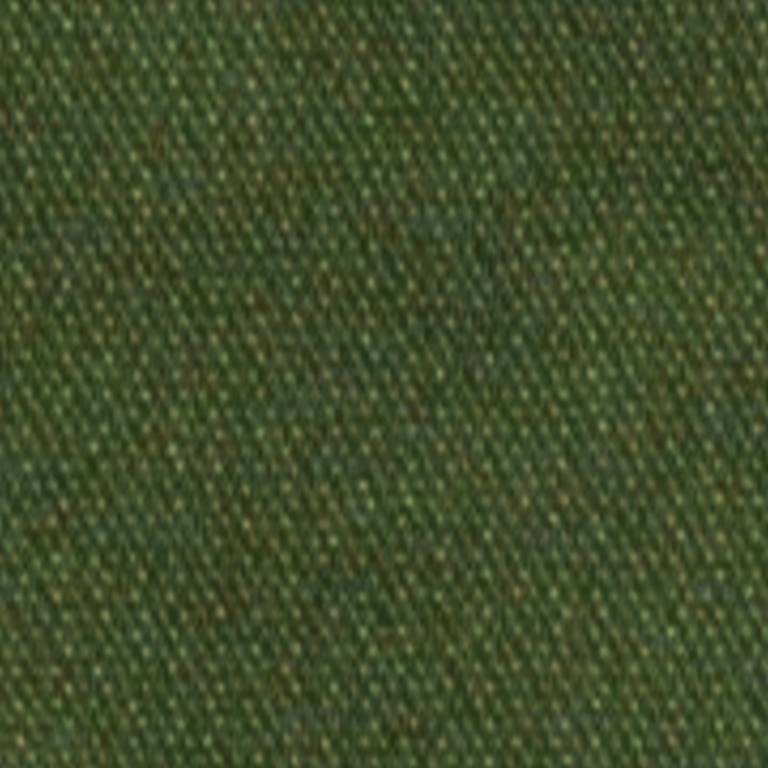
Write a WebGL 1 fragment shader that draws this texture.

```glsl
precision highp float;
// Olive green twill cloth: small bright stitches on steep ribs, with faded, mottled dye.
uniform vec2 u_resolution;

const vec2 THREADS = vec2(40.0, 42.0);     // threads across, rows down
const float ROW_DRIFT = 0.5;               // sideways step of each row, in threads
const vec2 KNOT_SIZE = vec2(0.18, 0.23);   // soft radius of the bright knot, in cells
const vec2 RIB_SIZE = vec2(0.20, 0.42);    // soft radius of the slanted rib, in cells
const float KNOT_HEIGHT = 0.78;
const float RIB_HEIGHT = 0.30;
const float WEAK_KNOT = 0.50;              // height of every second knot
const float JITTER = 0.20;
const float GRAIN = 0.105;
const vec3 GAP_COLOR = vec3(0.190, 0.243, 0.118);
const vec3 STITCH_COLOR = vec3(0.390, 0.440, 0.275);
const vec3 RUST_TINT = vec3(0.060, -0.025, -0.015);
const vec3 GREEN_TINT = vec3(-0.040, 0.018, 0.006);
const vec3 BLUE_TINT = vec3(-0.012, -0.004, 0.050);
const vec3 FADED_COLOR = vec3(0.245, 0.295, 0.230);

float hash(vec2 p) {
  vec3 q = fract(vec3(p.xyx) * 0.1031);
  q += dot(q, q.yzx + 33.33);
  return fract((q.x + q.y) * q.z);
}

float noise(vec2 p) {
  vec2 i = floor(p);
  vec2 f = fract(p);
  f = f * f * (3.0 - 2.0 * f);
  return mix(mix(hash(i), hash(i + vec2(1.0, 0.0)), f.x),
             mix(hash(i + vec2(0.0, 1.0)), hash(i + 1.0), f.x), f.y);
}

float cloudNoise(vec2 p) {
  float sum = 0.0;
  float weight = 0.5;
  for (int i = 0; i < 4; i++) {
    sum += weight * noise(p);
    p = p * 2.03 + 17.3;
    weight *= 0.5;
  }
  return sum / 0.9375;
}

float softSpot(vec2 d, vec2 size) {
  d /= size;
  return exp(-0.5 * dot(d, d));
}

// Sum of knots and ribs around p: x = height, y = tint
vec2 weave(vec2 p) {
  vec2 sum = vec2(0.0);
  float row = floor(p.y);
  for (int j = -1; j <= 1; j++) {
    float r = row + float(j);
    float shift = ROW_DRIFT * r;
    float column = floor(p.x + shift);
    for (int i = -1; i <= 1; i++) {
      vec2 id = vec2(column + float(i), r);
      vec2 wobble = vec2(hash(id + 61.0), hash(id + 97.0)) - 0.5;
      vec2 d = p - (id + 0.5 - vec2(shift, 0.0) + JITTER * wobble);

      // Strong knots are staggered so that they recur every second row
      float strong = mod(id.x + floor(0.5 * r), 2.0);
      float strength = mix(WEAK_KNOT, 1.0, strong) * (0.65 + 0.7 * hash(id + 23.0));
      float knot = KNOT_HEIGHT * strength * softSpot(d, KNOT_SIZE);
      float rib = RIB_HEIGHT * softSpot(vec2(d.x + ROW_DRIFT * d.y, d.y), RIB_SIZE);
      sum += vec2(knot + rib, knot * (hash(id + 151.0) - 0.5));
    }
  }
  return sum;
}

void main() {
  vec2 uv = gl_FragCoord.xy / u_resolution;

  // Slightly uneven thread paths
  vec2 bend = vec2(noise(uv * 6.0), noise(uv * 6.0 + 41.0)) - 0.5;
  vec2 stitch = weave(uv * THREADS + 0.4 * bend);
  vec3 color = mix(GAP_COLOR, STITCH_COLOR, stitch.x);

  // Colour shifts between fibres, stitches and small patches
  float hue = 0.6 * (noise(uv * vec2(95.0, 55.0) + 9.0) - 0.5)
            + 0.6 * (noise(uv * vec2(24.0, 30.0) + 33.0) - 0.5) + 0.5 * stitch.y;
  color += RUST_TINT * max(hue, 0.0) + GREEN_TINT * max(-hue, 0.0);
  color += BLUE_TINT * (cloudNoise(uv * vec2(16.0, 26.0) + 88.0) - 0.5);

  // Bluish faded flecks, stretched along the rows
  float fleck = cloudNoise(uv * vec2(13.0, 30.0) + 70.0);
  color = mix(color, FADED_COLOR, 0.45 * smoothstep(0.60, 0.82, fleck));

  // Broad wear and fine upright fibre grain
  float wear = cloudNoise(uv * vec2(3.5, 5.0) + 5.0) - 0.5;
  float grain = noise(uv * vec2(180.0, 95.0)) - 0.5;
  color *= 1.0 + 0.25 * wear;
  color += GRAIN * grain;

  gl_FragColor = vec4(clamp(color, 0.0, 1.0), 1.0);
}
```
